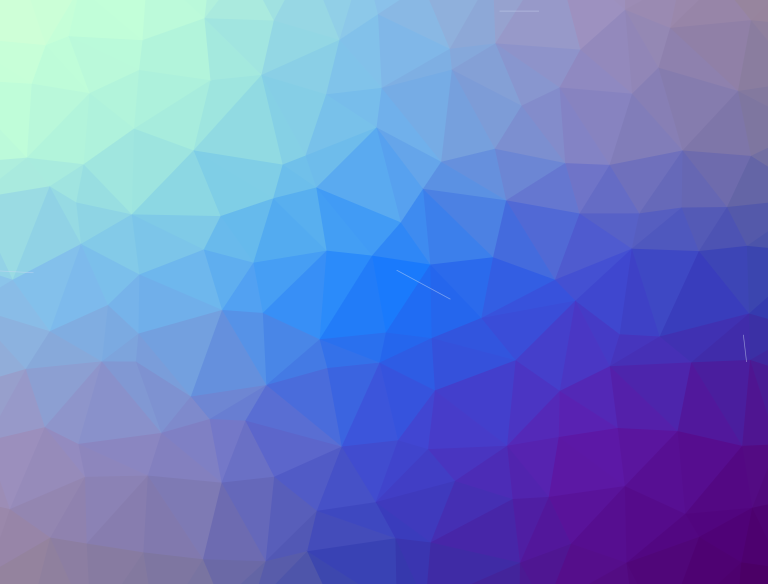
A WebGL 1 fragment shader for this background:

```glsl
precision highp float;
// Low-poly mesh of flat triangles, mint at upper left through blue to deep violet at lower right.

uniform vec2 u_resolution;

#define CELLS vec2(13.0, 10.0)
#define JITTER 0.36
#define SEED 3.7
#define RED_BLEND 1.6
#define SEAM_WIDTH 0.0013
#define SEAM_ALPHA 0.4

const vec3 MINT = vec3(0.82, 1.04, 0.84);
const vec3 AQUA = vec3(0.63, 0.91, 0.87);
const vec3 AZURE = vec3(0.08, 0.48, 1.0);
const vec3 VIOLET = vec3(0.37, 0.11, 0.68);
const vec3 PLUM = vec3(0.29, -0.03, 0.39);

float cross2(vec2 a, vec2 b) {
  return a.x * b.y - a.y * b.x;
}

vec2 hash2(vec2 cell) {
  vec2 k = vec2(dot(cell, vec2(127.1, 311.7)), dot(cell, vec2(269.5, 183.3)));
  return fract(sin(k + SEED) * 43758.5);
}

// Mesh corner: centre of a grid cell, moved at random
vec2 meshPoint(vec2 cell) {
  return cell + 0.5 + JITTER * (2.0 * hash2(cell) - 1.0);
}

// Five-stop palette along one axis
vec3 ramp(float t) {
  float s = 4.0 * clamp(t, 0.0, 1.0);
  vec3 c = mix(MINT, AQUA, min(s, 1.0));
  c = mix(c, AZURE, clamp(s - 1.0, 0.0, 1.0));
  c = mix(c, VIOLET, clamp(s - 2.0, 0.0, 1.0));
  return mix(c, PLUM, clamp(s - 3.0, 0.0, 1.0));
}

// Average of the horizontal and vertical ramps; red is weighted to its brighter side
vec3 gradient(vec2 uv) {
  vec3 power = vec3(RED_BLEND, 1.0, 1.0);
  vec3 across = pow(max(ramp(uv.x), 0.0), power);
  vec3 down = pow(max(ramp(uv.y), 0.0), power);
  return pow(0.5 * (across + down), 1.0 / power);
}

float edgeDistance(vec2 p, vec2 a, vec2 b) {
  return cross2(b - a, p - a) / length(b - a);
}

// Flat triangle: colour times coverage, with coverage in alpha
vec4 facet(vec2 p, vec2 a, vec2 b, vec2 c, float pixel) {
  float d = min(edgeDistance(p, a, b), min(edgeDistance(p, b, c), edgeDistance(p, c, a)));
  float coverage = clamp(0.5 + d / pixel, 0.0, 1.0);
  return vec4(gradient((a + b + c) / (3.0 * CELLS)), 1.0) * coverage;
}

// Thin pale line between two places on the canvas
float seam(vec2 uv, vec2 a, vec2 b) {
  vec2 scale = vec2(u_resolution.x / u_resolution.y, 1.0);
  vec2 v = (uv - a) * scale;
  vec2 e = (b - a) * scale;
  float d = length(v - e * clamp(dot(v, e) / dot(e, e), 0.0, 1.0));
  return 1.0 - smoothstep(0.0, max(SEAM_WIDTH, 1.0 / u_resolution.y), d);
}

void main() {
  // Canvas coordinates, measured downwards from the top left
  vec2 uv = gl_FragCoord.xy / u_resolution;
  uv.y = 1.0 - uv.y;
  vec2 p = uv * CELLS;
  vec2 home = floor(p - 0.5);
  float pixel = CELLS.y / u_resolution.y;

  // Split each nearby quad along its Delaunay diagonal
  vec4 sum = vec4(0.0);
  for (int j = -1; j <= 1; j++) {
    for (int i = -1; i <= 1; i++) {
      vec2 cell = home + vec2(float(i), float(j));
      vec2 a = meshPoint(cell);
      vec2 b = meshPoint(cell + vec2(1.0, 0.0));
      vec2 c = meshPoint(cell + vec2(1.0, 1.0));
      vec2 d = meshPoint(cell + vec2(0.0, 1.0));
      float angles = cross2(c - b, a - b) * dot(a - d, c - d)
                   + cross2(a - d, c - d) * dot(c - b, a - b);
      if (angles >= 0.0) {
        sum += facet(p, a, b, c, pixel) + facet(p, a, c, d, pixel);
      } else {
        sum += facet(p, b, c, d, pixel) + facet(p, b, d, a, pixel);
      }
    }
  }
  vec3 color = sum.rgb / max(sum.a, 0.001);

  // Faint hairline seams
  float line = seam(uv, vec2(0.517, 0.463), vec2(0.586, 0.512));
  line = max(line, seam(uv, vec2(0.651, 0.019), vec2(0.701, 0.019)));
  line = max(line, seam(uv, vec2(0.0, 0.464), vec2(0.043, 0.467)));
  line = max(line, seam(uv, vec2(0.968, 0.574), vec2(0.972, 0.619)));
  color = mix(color, vec3(0.8, 0.85, 0.95), SEAM_ALPHA * line);

  gl_FragColor = vec4(color, 1.0);
}
```
